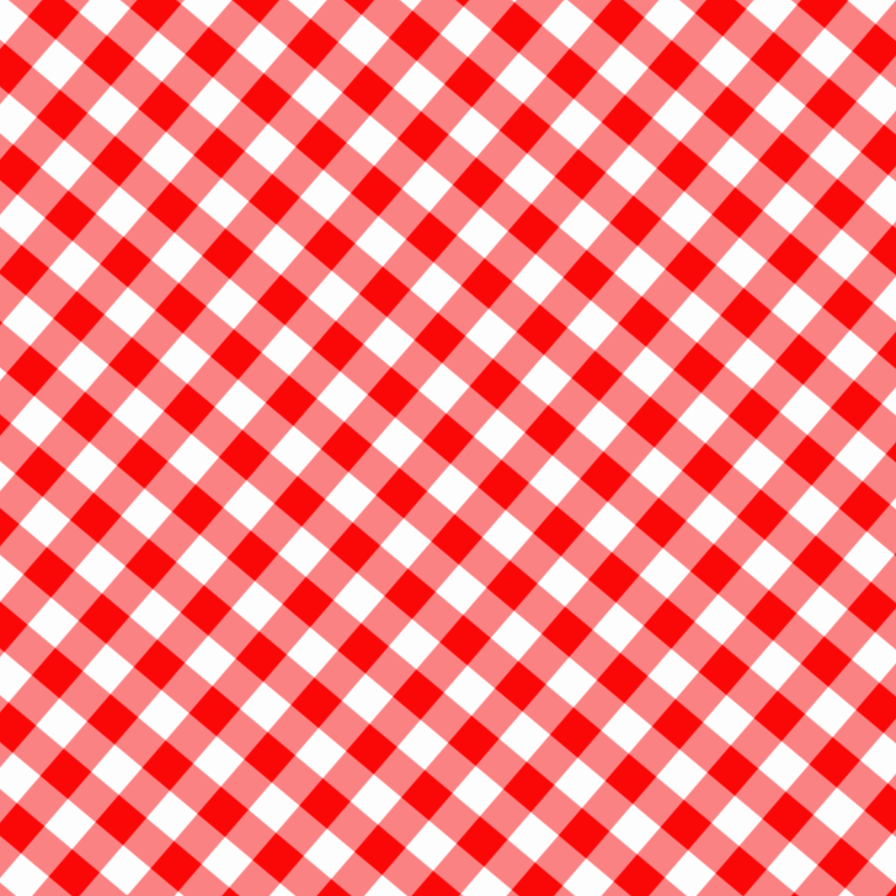
This pattern is drawn by a Shadertoy shader. Its source:

```glsl
// Red and white gingham laid on the diagonal.
// Two families of half-width bands cross on a slanted lattice: no band gives
// white, one band gives pink, and two crossing bands give a solid red check.

// Soft coverage (0..1) of the bands centred on whole numbers along each axis.
vec2 bandCoverage(vec2 cell, float softness) {
    vec2 fromCentre = abs(fract(cell + 0.5) - 0.5);
    return 1.0 - smoothstep(0.25 - softness, 0.25 + softness, fromCentre);
}

void mainImage(out vec4 fragColor, in vec2 fragCoord) {
    vec2 uv = fragCoord / iResolution.y;

    // Lattice steps from one red check to the next, along each band direction
    vec2 stepDown = vec2(0.0616, -0.0516);
    vec2 stepUp = vec2(0.0522, 0.0608);
    vec2 cell = inverse(mat2(stepDown, stepUp)) * (uv - vec2(0.5004, 0.5104));

    // Slightly soft printed edge, never thinner than a pixel
    float softness = max(0.0015, 0.75 / iResolution.y) / length(stepDown);
    vec2 band = bandCoverage(cell, softness);

    // Cloth colours by the number of overlapping bands
    vec3 white = vec3(0.996, 0.992, 0.992);
    vec3 pink = vec3(0.985, 0.51, 0.515);
    vec3 red = vec3(0.98, 0.03, 0.03);
    vec3 oneWay = mix(white, pink, band.x);
    vec3 crossed = mix(pink, red, band.x);

    fragColor = vec4(mix(oneWay, crossed, band.y), 1.0);
}
```
